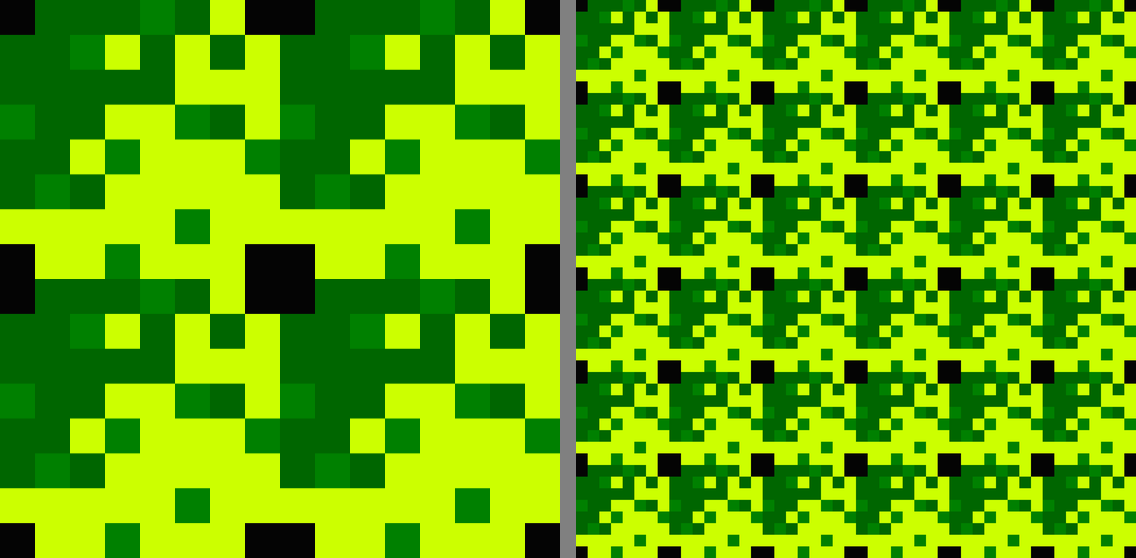
Left: one tile. Right: repeated 3 by 3.
Reproduce this pattern procedurally as a Shadertoy shader.

```glsl
// Blocky camouflage: a square tile of 8 x 8 flat cells, repeated 2 x 2.
// A stepped dark wedge lies on lime, with a few swapped cells, short diagonal
// runs of mid-green flecks, and black corners that join into larger squares.

#define REPEATS 2.0
#define CELLS 8.0
#define WEDGE_WIDTH 6.0
#define LIME vec3(0.80, 1.00, 0.00)
#define DARK_GREEN vec3(0.00, 0.40, 0.00)
#define MID_GREEN vec3(0.00, 0.50, 0.00)
#define BLACK vec3(0.016)

// True if the cell is one of `count` cells from `start`, `stride` apart, wrapping.
bool inRun(vec2 cell, vec2 start, vec2 stride, int count) {
    for (int i = 0; i < count; i++) {
        vec2 member = mod(start + float(i) * stride, CELLS);
        if (distance(cell, member) < 0.5) return true;
    }
    return false;
}

// Steps get 1, 2, 3... rows tall and cut 1, 2, 3... cells deeper.
bool inWedge(vec2 cell) {
    float stair = floor((sqrt(8.0 * cell.y + 1.5) - 1.0) * 0.5);
    return cell.x + 0.5 < WEDGE_WIDTH - stair * (stair + 1.0) * 0.5;
}

bool isSwapped(vec2 cell) {
    return inRun(cell, vec2(3, 1), vec2(-1, 3), 2)
        || inRun(cell, vec2(6, 1), vec2(0, 2), 2);
}

bool isFleck(vec2 cell) {
    vec2 knight = vec2(-2, 1);
    return inRun(cell, vec2(4, 0), knight, 2)
        || inRun(cell, vec2(5, 3), knight, 3)
        || inRun(cell, vec2(5, 6), knight, 2)
        || inRun(cell, vec2(0, 3), vec2(-1, 1), 2);
}

vec3 cellColor(vec2 gridCell) {
    vec2 cell = mod(gridCell, CELLS);
    vec2 fromCenter = abs(cell - 0.5 * (CELLS - 1.0));
    if (min(fromCenter.x, fromCenter.y) > 0.5 * CELLS - 1.0) return BLACK;
    if (isFleck(cell)) return MID_GREEN;
    return inWedge(cell) != isSwapped(cell) ? DARK_GREEN : LIME;
}

void mainImage(out vec4 fragColor, in vec2 fragCoord) {
    // Grid position, with rows counted from the top
    vec2 uv = fragCoord / iResolution.xy;
    vec2 grid = vec2(uv.x, 1.0 - uv.y) * REPEATS * CELLS;
    vec2 pixel = REPEATS * CELLS / iResolution.xy;

    // Blend the four cells around the nearest corner over one pixel
    vec2 corner = floor(grid + 0.5);
    vec2 blend = clamp((grid - corner) / pixel + 0.5, 0.0, 1.0);
    vec3 upper = mix(cellColor(corner - 1.0), cellColor(corner - vec2(0, 1)), blend.x);
    vec3 lower = mix(cellColor(corner - vec2(1, 0)), cellColor(corner), blend.x);
    fragColor = vec4(mix(upper, lower, blend.y), 1.0);
}
```
